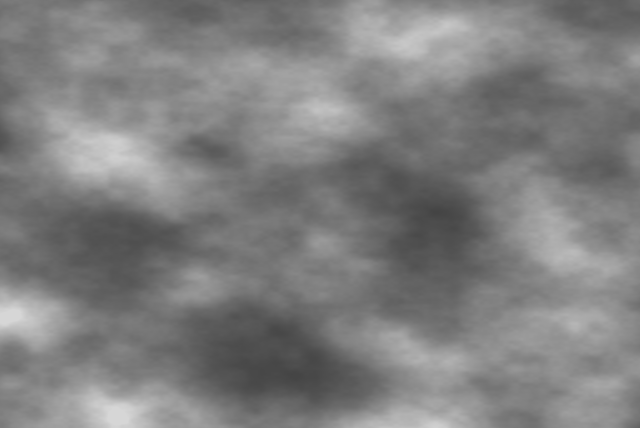
A Shadertoy shader for this texture:

```glsl
const vec2 BASE_CELLS = vec2(4.0, 4.8);  // coarsest cells across the canvas
const float SLOPE = 1.2;                 // downward drift of the large clouds, in cells
const int OCTAVES = 6;
const float GAIN = 0.5;
const float LACUNARITY = 2.0;
const vec2 OCTAVE_SHIFT = vec2(17.3, 9.7);
const float MEAN_GREY = 0.49;
const float CONTRAST = 0.92;
const float HIGHLIGHT_LIFT = 0.8;        // stretches the bright tail
const vec2 GREY_RANGE = vec2(0.2, 0.84);

float hash(vec2 cell) {
    uvec2 q = uvec2(ivec2(cell) + 4096) * uvec2(1597334673u, 3812015801u);
    uint h = q.x ^ q.y;
    h = (h ^ (h >> 16)) * 2146121005u;
    h = (h ^ (h >> 15)) * 2221713035u;
    h ^= h >> 16;
    return float(h >> 8) / 16777216.0;
}

// Value noise with quintic easing
float valueNoise(vec2 p) {
    vec2 cell = floor(p);
    vec2 f = p - cell;
    vec2 ease = f * f * f * (f * (f * 6.0 - 15.0) + 10.0);
    float low = mix(hash(cell), hash(cell + vec2(1.0, 0.0)), ease.x);
    float high = mix(hash(cell + vec2(0.0, 1.0)), hash(cell + vec2(1.0)), ease.x);
    return mix(low, high, ease.y);
}

// Octaves share one drift offset, so fine streaks stay nearly horizontal
float clouds(vec2 uv) {
    vec2 drift = vec2(0.0, SLOPE * uv.x);
    vec2 cells = BASE_CELLS;
    float amplitude = 1.0;
    float sum = 0.0;
    float total = 0.0;
    for (int i = 0; i < OCTAVES; i++) {
        sum += amplitude * valueNoise(uv * cells + drift + OCTAVE_SHIFT * float(i + 1));
        total += amplitude;
        amplitude *= GAIN;
        cells *= LACUNARITY;
    }
    return sum / total;
}

void mainImage(out vec4 fragColor, in vec2 fragCoord) {
    vec2 uv = fragCoord / iResolution.xy;
    float density = clouds(uv) - 0.5;

    // Tone curve
    float grey = MEAN_GREY + CONTRAST * density + HIGHLIGHT_LIFT * density * density;
    fragColor = vec4(vec3(clamp(grey, GREY_RANGE.x, GREY_RANGE.y)), 1.0);
}
```
